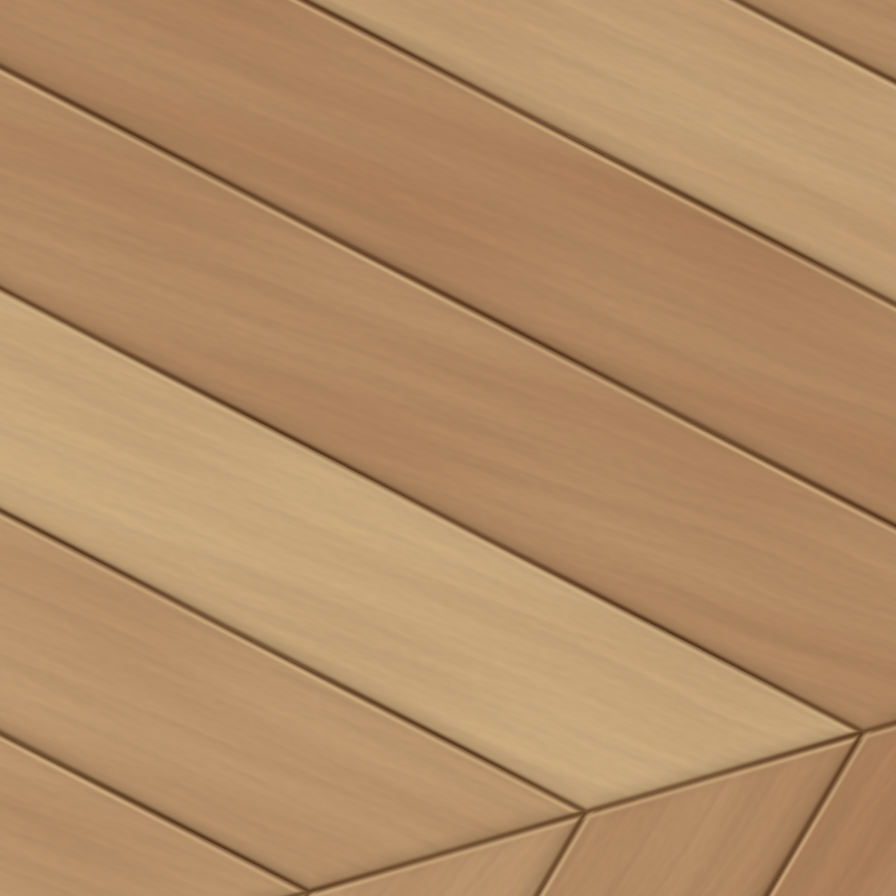
This texture is drawn by a WebGL 1 fragment shader. Its source:

```glsl
precision highp float;
// Oak chevron parquet: wide planks meet along one slanted spine.
// Folding space across the spine mirrors the planks; layered sines make the
// grain, cellular noise the pores, and soft profiles the bevelled seams.
uniform vec2 u_resolution;

const vec2 SPINE_POINT = vec2(0.345, 0.004);
const vec2 SPINE_DIR = vec2(0.961, 0.277);
const float SPINE_STEP = 0.3219;   // plank spacing along the spine
const float PLANK_SLANT = 1.0618;  // shift along the spine per unit away from it

const vec3 OAK_DARK = vec3(0.665, 0.502, 0.357);
const vec3 OAK_LIGHT = vec3(0.772, 0.641, 0.474);
const vec3 SEAM_SHADOW = vec3(0.31, 0.185, 0.085);
const vec3 BEVEL_LIGHT = vec3(0.85, 0.71, 0.53);

vec2 hash2(vec2 p) {
  return fract(sin(vec2(dot(p, vec2(127.1, 311.7)), dot(p, vec2(269.5, 183.3)))) * 43758.5);
}

// Distance to the nearest scattered cell point
float cellular(vec2 p) {
  vec2 cell = floor(p);
  float nearest = 2.0;
  for (int j = -1; j <= 1; j++) {
    for (int i = -1; i <= 1; i++) {
      vec2 c = cell + vec2(float(i), float(j));
      nearest = min(nearest, length(c + hash2(c) - p));
    }
  }
  return nearest;
}

float bell(float x, float width) {
  return exp(-x * x / (width * width));
}

// Fine streaks: sines of differing tilt beat into strands of finite length
float grainStreaks(vec2 g, float seed) {
  float sum = 0.0;
  float freq = 105.0;
  float amp = 0.3;
  for (int i = 0; i < 7; i++) {
    float n = float(i);
    float tilt = 0.045 * sin(n * 2.4 + seed);
    float bend = 1.3 * sin(g.x * (8.0 + 3.1 * n) + g.y * 19.0 + seed * 2.7 + n);
    sum += amp * sin(freq * (g.y + tilt * g.x) + bend + sum + seed * 5.1);
    freq *= 1.33;
    amp *= 0.92;
  }
  return sum;
}

// Broad soft light and dark areas within a plank
float grainClouds(vec2 g, float seed) {
  float a = sin(g.x * 7.0 + g.y * 24.0 + seed * 3.7);
  float b = sin(g.y * 47.0 - g.x * 4.0 + 1.5 * a + seed);
  return 0.5 * a + 0.5 * b;
}

// Base tone of a plank: a pale one every third, over a slow drift
float plankTone(float key) {
  return 0.5 + 0.42 * cos(2.0944 * (key - 1.0)) + 0.22 * sin(0.9 * key + 1.8);
}

// Shadow (x), bevel highlight (y) and wide dimming (z); d grows to the shaded side
vec3 seamProfile(float d) {
  return vec3(bell(d - 0.001, 0.0032), bell(d + 0.0052, 0.0025), bell(d - 0.003, 0.012));
}

void main() {
  vec2 p = gl_FragCoord.xy / min(u_resolution.x, u_resolution.y);

  // Spine coordinates, folded so both sides share one layout
  vec2 q = p - SPINE_POINT;
  float u = dot(q, SPINE_DIR);
  float v = dot(q, vec2(-SPINE_DIR.y, SPINE_DIR.x));
  float side = v < 0.0 ? -1.0 : 1.0;
  float slantLength = length(vec2(PLANK_SLANT, 1.0));
  float across = (u + PLANK_SLANT * abs(v)) / slantLength;
  float along = (abs(v) - PLANK_SLANT * u) / slantLength;
  float plankWidth = SPINE_STEP / slantLength;
  float t = across / plankWidth;
  float index = floor(t);

  // Wood colour: tones change more slowly below the spine
  float key = side > 0.0 ? index : 1.7 + 0.3 * index;
  float seed = index * 1.7 + side * 4.3;
  vec2 grain = vec2(along, across + along * (0.09 + 0.03 * sin(seed)));
  float streaks = grainStreaks(grain, seed);
  float pores = cellular(grain * vec2(55.0, 210.0) + seed * 7.0) - 0.5;
  float tone = plankTone(key) + 0.13 * grainClouds(grain, seed);
  vec3 color = mix(OAK_DARK, OAK_LIGHT, clamp(tone, -0.15, 1.1));
  color *= 1.0 + 0.024 * streaks + 0.025 * pores;

  // Seams, lit from above on both sides of the spine
  float plankEdge = (fract(t + 0.5) - 0.5) * plankWidth * side;
  vec3 seam = max(seamProfile(plankEdge), seamProfile(v));
  float wear = 0.85 + 0.15 * sin(along * 13.0 + index * 2.3);
  color *= 1.0 - 0.09 * seam.z;
  color = mix(color, BEVEL_LIGHT, 0.75 * wear * seam.y);
  color = mix(color, SEAM_SHADOW, 0.9 * wear * seam.x);

  gl_FragColor = vec4(color, 1.0);
}
```
